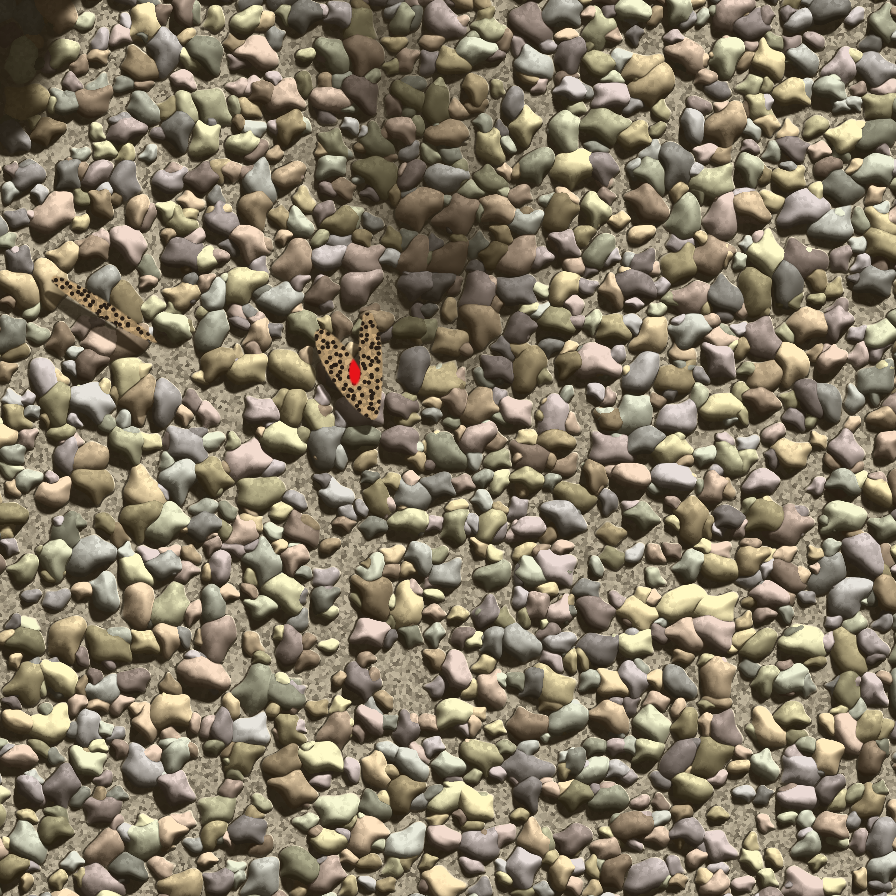
This texture is drawn by a Shadertoy shader. Its source:

```glsl
// Exposed pebble concrete in low sunlight, with a spotted moth and a loose wing.
// Two layers of scattered domes form a height field, which is lit by its slope
// and by a short march toward the sun; cellular noise makes the sand grain.

const float SCALE = 23.0;                 // large pebbles across the canvas
const float SMALL = 1.75;                 // density of the small layer
const float JITTER = 0.62;
const float RELIEF = 0.46;                // height of a large pebble
const float AMBIENT = 0.09;
const float SUN_POWER = 1.22;
const vec3 SUN = vec3(0.33, 0.73, 0.60);
const vec3 SHADE = vec3(0.19, 0.16, 0.11);
const vec3 SUNLIT = vec3(0.92, 0.87, 0.76);
const vec3 WING = vec3(0.74, 0.62, 0.45);
const vec3 SPOT = vec3(0.10, 0.07, 0.05);
const vec3 RED = vec3(0.90, 0.08, 0.10);

vec2 hash2(vec2 p) {
    vec3 q = fract(p.xyx * vec3(0.1031, 0.1030, 0.0973));
    q += dot(q, q.yzx + 33.33);
    return fract((q.xx + q.yz) * q.zy);
}

// Distance to the nearest scattered point, and that point's random value
vec2 cellular(vec2 p) {
    vec2 cell = floor(p), best = vec2(9.0, 0.0);
    for (int j = -1; j <= 1; j++)
    for (int i = -1; i <= 1; i++) {
        vec2 c = cell + vec2(i, j), r = hash2(c);
        float d = length(p - c - r);
        if (d < best.x) best = vec2(d, fract(r.x * 7.0 + r.y * 3.0));
    }
    return best;
}

// Height and identity of the tallest pebble in one jittered grid
vec2 pebbleLayer(vec2 p, float seed, float keep) {
    vec2 cell = floor(p), best = vec2(0.0);
    for (int j = -1; j <= 1; j++)
    for (int i = -1; i <= 1; i++) {
        vec2 c = cell + vec2(i, j);
        vec2 a = hash2(c + seed), b = hash2(c + seed + 57.3);
        if (b.y > keep) continue;
        vec2 q = p - c - 0.5 - (a - 0.5) * JITTER;
        float turn = (b.x - 0.5) * 2.6, s = sin(turn), k = cos(turn);
        q = mat2(k, -s, s, k) * q;
        q /= mix(0.36, 0.56, fract(a.x * 5.0 + b.y * 3.0)) * vec2(1.16, 0.86);
        q += 0.17 * sin(q.yx * vec2(2.6, 3.3) + 6.28 * a);
        vec2 m = abs(q);
        float d = pow(dot(m * m, m) + 0.001, 0.3333);
        if (d > 1.0) continue;
        float tilt = dot(q, b - 0.5) * 0.6;
        float h = (1.0 - d * d * d) * (0.75 + 0.4 * a.y + tilt);
        if (h > best.x) best = vec2(h, fract(a.x * 9.0 + b.x * 5.0));
    }
    return best;
}

vec2 relief(vec2 p) {
    vec2 large = pebbleLayer(p, 11.0, 0.88) * vec2(RELIEF, 1.0);
    vec2 small = pebbleLayer(p * SMALL, 83.0, 0.65) * vec2(RELIEF / SMALL, 1.0);
    return large.x > small.x ? large : small;
}

// Broad shade cast from outside the canvas
float openSun(vec2 uv) {
    vec2 w = uv + 0.012 * sin(uv.yx * 41.0) + 0.008 * sin(uv.yx * 83.0 + 2.0);
    float corner = smoothstep(-0.015, 0.02, w.x - (w.y - 0.82) * 0.5);
    vec2 core = (w - vec2(0.49, 0.72)) / vec2(0.10, 0.15);
    vec2 trail = (w - vec2(0.43, 0.96)) / vec2(0.09, 0.14);
    float veil = 0.65 * exp(-dot(core, core)) + 0.5 * exp(-dot(trail, trail));
    return corner * (1.0 - min(veil, 0.75));
}

// Tapered wing mask between root and tip
float wing(vec2 p, vec2 root, vec2 tip, float width) {
    vec2 axis = tip - root, q = p - root;
    float t = clamp(dot(q, axis) / dot(axis, axis), 0.0, 1.0);
    float halfWidth = width * sqrt(t * (1.0 - t * t * 0.9));
    return 1.0 - smoothstep(-0.0015, 0.0015, length(q - axis * t) - halfWidth);
}

float insects(vec2 p) {
    float left = wing(p, vec2(0.418, 0.532), vec2(0.359, 0.625), 0.026);
    float right = wing(p, vec2(0.418, 0.532), vec2(0.411, 0.645), 0.020);
    float loose = wing(p, vec2(0.175, 0.618), vec2(0.062, 0.688), 0.014);
    return max(max(left, right), loose);
}

void mainImage(out vec4 fragColor, in vec2 fragCoord) {
    vec2 uv = fragCoord / iResolution.y;
    vec2 p = uv * SCALE;
    vec2 pebble = relief(p);
    float stone = smoothstep(0.02, 0.09, pebble.x);

    // Slope, roughened by sand between the stones
    vec2 e = vec2(0.045, 0.0);
    vec2 slope = vec2(relief(p + e).x, relief(p + e.yx).x) - pebble.x;
    vec2 grain = cellular(p * 6.5), fine = cellular(p * 12.0 + 31.0);
    vec2 rough = vec2(grain.y, fine.y) - 0.5;
    slope = slope / e.x + rough * mix(0.9, 0.25, stone);
    float diffuse = max(dot(normalize(vec3(-slope, 1.0)), normalize(SUN)), 0.0);

    // Shadows from taller neighbours and from the insects
    float blocked = 0.0;
    for (int i = 1; i <= 8; i++) {
        float reach = float(i) * 0.085;
        vec2 q = p + SUN.xy / length(SUN.xy) * reach;
        blocked = max(blocked, relief(q).x - pebble.x - reach * 0.75);
    }
    float sun = (1.0 - smoothstep(0.0, 0.07, blocked)) * openSun(uv);
    sun *= 1.0 - 0.85 * insects(uv + vec2(0.008, 0.017));

    // Stone and sand colours
    float id = pebble.y;
    float albedo = mix(0.80 + 0.35 * rough.x, mix(0.45, 1.08, fract(id * 13.0)), stone);
    albedo *= 0.87 + 0.26 * fine.y;
    float tone = albedo * (AMBIENT + 0.08 * pebble.x + SUN_POWER * diffuse * sun);
    tone -= 0.10 * (1.0 - sun);
    vec3 tint = 1.0 + 0.07 * stone * cos(6.28 * (id + vec3(0.0, 0.15, 0.45)));
    vec3 color = mix(SHADE, SUNLIT, clamp(tone, -0.13, 1.07)) * tint;

    // Moth and loose wing
    float spots = 1.0 - smoothstep(0.25, 0.40, cellular(uv * 135.0).x);
    vec3 scales = mix(WING * (0.75 + 0.35 * fine.y), SPOT, spots * 0.9);
    vec2 r = (uv - vec2(0.396, 0.585)) / vec2(0.007, 0.016);
    scales = mix(scales, RED, 1.0 - smoothstep(0.7, 1.1, length(r)));
    color = mix(color, scales, insects(uv));
    fragColor = vec4(color, 1.0);
}
```
